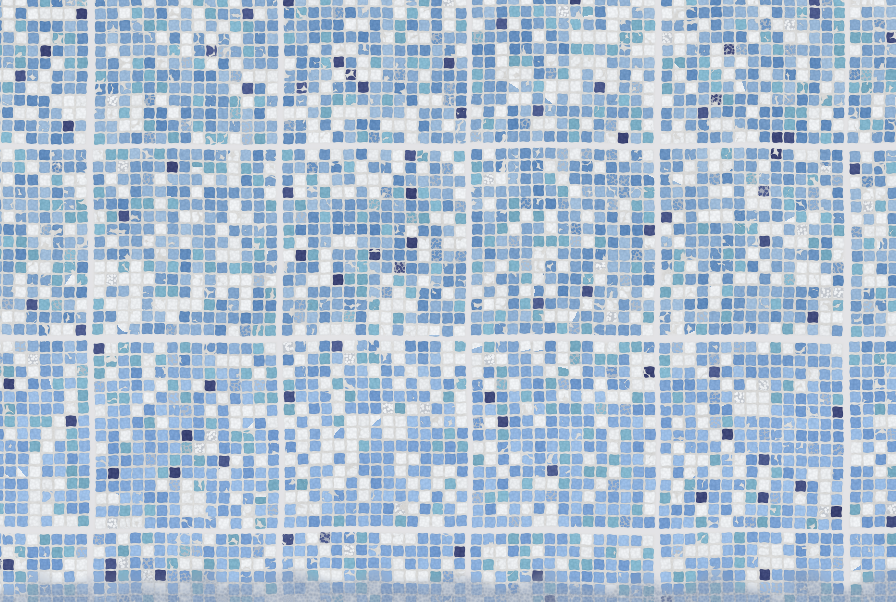
This texture is drawn by a WebGL 1 fragment shader. Its source:

```glsl
precision highp float;
// Weathered glass mosaic: small blue, white and navy tiles laid in sheets of
// 15 x 15 with wider grout seams. Each tile is a wobbly rounded box coloured by
// a hash; cellular noise chips the tiles and layered sines vary the wear.

uniform vec2 u_resolution;

float hash(vec2 p) {
  vec3 q = fract(p.xyx * vec3(0.1031, 0.1030, 0.0973));
  q += dot(q, q.yzx + 33.33);
  return fract((q.x + q.y) * q.z);
}

vec2 hash2(vec2 p) {
  return vec2(hash(p + 17.3), hash(p + 61.7));
}

// Distance to the nearest scattered point.
float cellular(vec2 p) {
  vec2 cell = floor(p);
  float nearest = 2.0;
  for (int j = -1; j <= 1; j++) {
    for (int i = -1; i <= 1; i++) {
      vec2 c = cell + vec2(float(i), float(j));
      nearest = min(nearest, distance(p, c + hash2(c)));
    }
  }
  return nearest;
}

// Slow variation over the wall, about -1 to 1.
float drift(vec2 p) {
  return 0.5 * sin(p.x * 0.31 + 1.7 * sin(p.y * 0.23))
       + 0.5 * sin(p.y * 0.37 - p.x * 0.13 + 2.0 * sin(p.x * 0.17));
}

float roundedBox(vec2 p, vec2 halfSize, float radius) {
  vec2 d = abs(p) - halfSize + radius;
  return length(max(d, 0.0)) + min(max(d.x, d.y), 0.0) - radius;
}

vec3 tileColor(vec2 id, vec2 wall) {
  float pick = hash(id + 5.0);
  float shade = hash(id + 131.0);
  float lower = smoothstep(24.0, 14.0, wall.y);

  vec3 steel = mix(vec3(0.36, 0.53, 0.73), vec3(0.43, 0.59, 0.80), lower);
  vec3 pale = mix(vec3(0.64, 0.75, 0.86), vec3(0.63, 0.76, 0.91), lower);
  vec3 color = mix(steel, pale, shade);

  vec3 teal = vec3(0.49, 0.69, 0.78) + 0.08 * (shade - 0.5);
  color = mix(color, teal, step(0.82, hash(id + 277.0)));

  float whiteShare = 0.23 + 0.08 * drift(wall * 0.8);
  color = mix(color, vec3(0.90, 0.91, 0.92) + 0.03 * shade, step(pick, whiteShare));
  vec3 navy = mix(vec3(0.22, 0.25, 0.44), vec3(0.32, 0.38, 0.58), shade);
  return mix(color, navy, step(0.972, pick));
}

void main() {
  // One unit is one tile.
  vec2 wall = gl_FragCoord.xy / u_resolution * vec2(71.1, 47.0);
  float aa = 71.1 / u_resolution.x;

  // Sheets, each slightly shifted and tilted.
  vec2 place = wall - vec2(7.2, 5.55) + 0.06 * sin(wall.yx * 0.4);
  vec2 sheet = floor(place / 15.0);
  vec2 local = place - sheet * 15.0 - 7.5;
  vec2 jitter = hash2(sheet + 40.0) - 0.5;
  local += 0.2 * jitter + 0.018 * jitter.x * vec2(-local.y, local.x);
  float seam = 7.5 - max(abs(local.x), abs(local.y));

  // Tiles within the sheet.
  vec2 grid = local * 1.025 + 7.5;
  vec2 index = clamp(floor(grid), 0.0, 14.0);
  vec2 id = sheet * 15.0 + index + 200.0;
  vec2 offset = hash2(id) - 0.5;
  vec2 p = grid - index - 0.5 - 0.07 * offset;

  // Hand-cut outline.
  p += 0.022 * sin(p.yx * 9.0 + 6.28 * hash2(id + 9.0));
  vec2 halfSize = 0.425 + 0.025 * (hash2(id + 80.0) - 0.5);
  float edge = roundedBox(p, halfSize, 0.11);

  // Chips gather on some tiles, near seams and on the upper sheets.
  float upper = smoothstep(17.0, 23.0, wall.y);
  float worn = step(0.87 - 0.08 * upper, hash(id + 350.0) + 0.07 * drift(wall));
  worn = max(worn, 0.75 * smoothstep(1.1, 0.3, seam) * step(0.55, hash(id + 410.0)));
  float chip = cellular(wall * 1.9 + 30.0);
  edge = max(edge, mix(-1.0, (chip - 0.64) * 0.5, worn));
  float tile = smoothstep(0.55 * aa, -0.55 * aa, edge);

  // Mottled glass and sandy grout.
  float grain = cellular(wall * 4.3);
  vec3 color = tileColor(id, wall) + 0.07 * (0.45 - grain);
  color -= 0.035 * smoothstep(-0.10, 0.0, edge);
  vec3 grout = vec3(0.85, 0.85, 0.845) + 0.05 * (grain - 0.45) + 0.02 * drift(wall);
  grout = mix(grout, vec3(0.89, 0.89, 0.90), smoothstep(0.5, 0.1, seam));

  // Grout residue scuffed over a few tiles.
  float scuff = step(0.955, hash(id + 530.0)) * smoothstep(0.3, 0.6, grain);
  color = mix(color, vec3(0.73, 0.75, 0.78), 0.8 * scuff);
  color = mix(grout, color, tile);

  // Grime along the foot of the wall.
  float foot = smoothstep(2.5, 0.5, wall.y + 0.8 * drift(wall * 3.0));
  vec3 grime = mix(vec3(0.48, 0.55, 0.66), vec3(0.74, 0.77, 0.81), grain);
  color = mix(color, grime, 0.65 * foot);

  gl_FragColor = vec4(color, 1.0);
}
```
